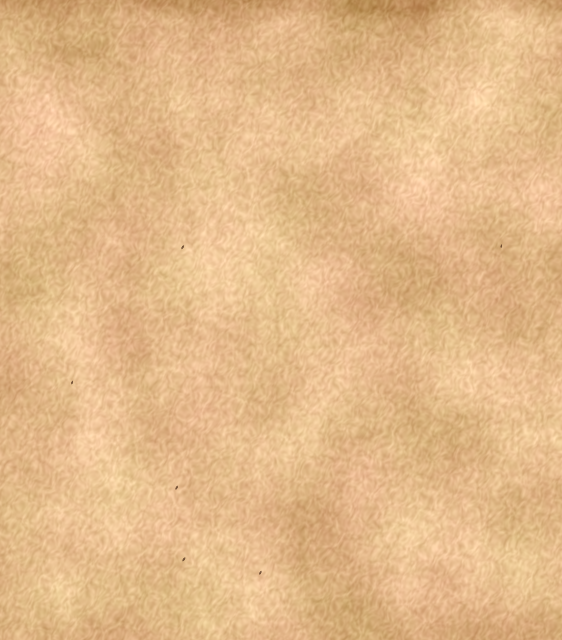
Give the GLSL for this texture, as a WebGL 1 fragment shader.

```glsl
precision highp float;

uniform vec2 u_resolution;

// Colours
const vec3 PAPER_MID = vec3(0.893, 0.728, 0.540);
const vec3 TONE_STEP = vec3(0.070, 0.081, 0.088);
const vec3 WARM_SHIFT = vec3(0.012, -0.010, 0.012);
const vec3 SPECK_COLOR = vec3(0.36, 0.23, 0.14);

// Feature sizes, as counts per canvas height
const float BLOTCH_FREQ = 5.0;
const float MOTTLE_FREQ = 42.0;
const vec2 GRAIN_FREQ = vec2(150.0, 95.0);
const vec2 FINE_FREQ = vec2(215.0, 160.0);
const vec2 STREAK_FREQ = vec2(34.0, 3.0);
const float SPECK_FREQ = 6.0;

// Strengths
const float BLOTCH_AMOUNT = 1.65;
const float MOTTLE_AMOUNT = 0.45;
const float GRAIN_AMOUNT = 1.25;
const float FINE_AMOUNT = 0.65;
const float STREAK_AMOUNT = 0.25;
const float EDGE_AMOUNT = 1.5;
const float GRAIN_TILT = 0.45;
const float SPECK_CHANCE = 0.14;
const vec2 SPECK_SIZE = vec2(0.0020, 0.0042);

vec2 hash2(vec2 p) {
  vec3 q = fract(vec3(p.xyx) * vec3(0.1031, 0.1030, 0.0973));
  q += dot(q, q.yzx + 33.33);
  return fract((q.xx + q.yz) * q.zy);
}

mat2 rotation(float angle) {
  float c = cos(angle), s = sin(angle);
  return mat2(c, s, -s, c);
}

float cornerSlope(vec2 cell, vec2 offset) {
  float angle = 6.28318 * hash2(cell).x;
  return dot(vec2(cos(angle), sin(angle)), offset);
}

float gradientNoise(vec2 p) {
  vec2 i = floor(p), f = fract(p);
  vec2 w = f * f * f * (f * (f * 6.0 - 15.0) + 10.0);
  vec2 e = vec2(1.0, 0.0);
  float low = mix(cornerSlope(i, f), cornerSlope(i + e, f - e), w.x);
  float high = mix(cornerSlope(i + e.yx, f - e.yx), cornerSlope(i + e.xx, f - e.xx), w.x);
  return mix(low, high, w.y);
}

float fbm(vec2 p) {
  float sum = 0.0, amplitude = 1.0;
  for (int k = 0; k < 4; k++) {
    sum += amplitude * gradientNoise(p);
    p = rotation(0.6) * p * 2.03 + 17.3;
    amplitude *= 0.52;
  }
  return sum;
}

// Short slanted fibres whose direction wanders across the sheet
float fibreGrain(vec2 p) {
  vec2 bend = vec2(gradientNoise(p * 45.0 + 61.0), gradientNoise(p * 45.0 + 83.0));
  vec2 q = rotation(GRAIN_TILT) * (p + 0.006 * bend);
  return GRAIN_AMOUNT * gradientNoise(q * GRAIN_FREQ + 300.0)
       + FINE_AMOUNT * gradientNoise(q * FINE_FREQ + 500.0);
}

// Darkened top rim with a ragged inner border, and a faint bottom rim
float edgeShade(vec2 p) {
  float ragged = p.y + 0.035 * gradientNoise(vec2(p.x * 7.0, 4.3));
  float rim = smoothstep(0.955, 1.01, ragged);
  float halo = smoothstep(0.84, 1.0, ragged);
  float base = 1.0 - smoothstep(0.0, 0.08, p.y);
  return rim + 0.35 * halo + 0.25 * base;
}

float specks(vec2 p) {
  vec2 cell = floor(p * SPECK_FREQ);
  vec2 chance = hash2(cell + 40.0);
  vec2 center = (cell + 0.2 + 0.6 * hash2(cell + 90.0)) / SPECK_FREQ;
  vec2 d = rotation(0.8 * chance.y - 0.1) * (p - center);
  float shape = length(d / (SPECK_SIZE * mix(0.6, 1.0, chance.y)));
  return step(chance.x, SPECK_CHANCE) * (1.0 - smoothstep(0.45, 1.2, shape));
}

void main() {
  vec2 p = gl_FragCoord.xy / u_resolution.y;

  // Cloudy staining, grain and rims share one tone axis
  float tone = BLOTCH_AMOUNT * fbm(p * BLOTCH_FREQ + 7.7);
  tone += MOTTLE_AMOUNT * gradientNoise(p * MOTTLE_FREQ + 120.0);
  tone += STREAK_AMOUNT * gradientNoise(p * STREAK_FREQ + 31.0);
  tone += fibreGrain(p);
  tone -= EDGE_AMOUNT * edgeShade(p);
  tone += 0.06;

  // Slow drift between pinkish and yellowish paper
  float warmth = 2.0 * gradientNoise(p * 8.0 + 210.0) + gradientNoise(p * 60.0 + 250.0);

  vec3 color = PAPER_MID + TONE_STEP * tone + WARM_SHIFT * warmth;
  color = mix(color, SPECK_COLOR, 0.8 * specks(p));
  gl_FragColor = vec4(clamp(color, 0.0, 1.0), 1.0);
}
```
